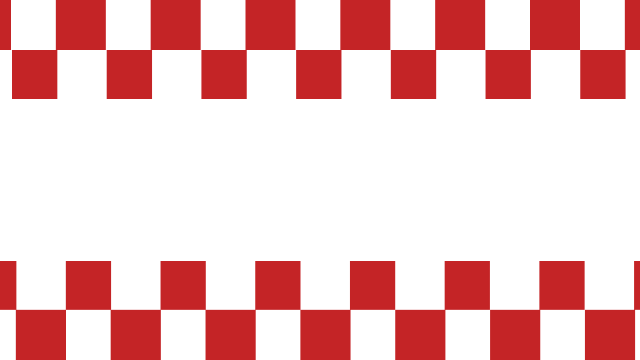
This background is drawn by a Shadertoy shader. Its source:

```glsl
// Antialiased coverage of the interval [start, start + size]
float span(float x, float start, float size, float pixel) {
    float inside = min(x - start, start + size - x);
    return clamp(inside / pixel + 0.5, 0.0, 1.0);
}

// One row of evenly spaced blocks; block = (first left edge, bottom, width, height)
float blockRow(vec2 p, vec4 block, float period, float pixel) {
    float gap = 0.5 * (period - block.z);
    float x = mod(p.x - block.x + gap, period);
    return span(x, gap, block.z, pixel) * span(p.y, block.y, block.w, pixel);
}

void mainImage(out vec4 fragColor, in vec2 fragCoord) {
    // Canvas units: 768 wide, 432 high
    vec2 p = fragCoord / iResolution.xy * vec2(768.0, 432.0);
    float pixel = 768.0 / iResolution.x;

    // Upper checker band; the outer row runs past the canvas edge
    float checks = blockRow(p, vec4(67.0, 372.0, 60.0, 70.0), 113.8, pixel);
    checks += blockRow(p, vec4(14.4, 313.2, 54.4, 58.8), 113.65, pixel);

    // Lower checker band
    checks += blockRow(p, vec4(79.0, 60.2, 54.3, 58.6), 113.65, pixel);
    checks += blockRow(p, vec4(19.0, -10.0, 60.2, 70.2), 113.82, pixel);

    vec3 white = vec3(1.0);
    vec3 red = vec3(0.77, 0.14, 0.15);
    fragColor = vec4(mix(white, red, min(checks, 1.0)), 1.0);
}
```
